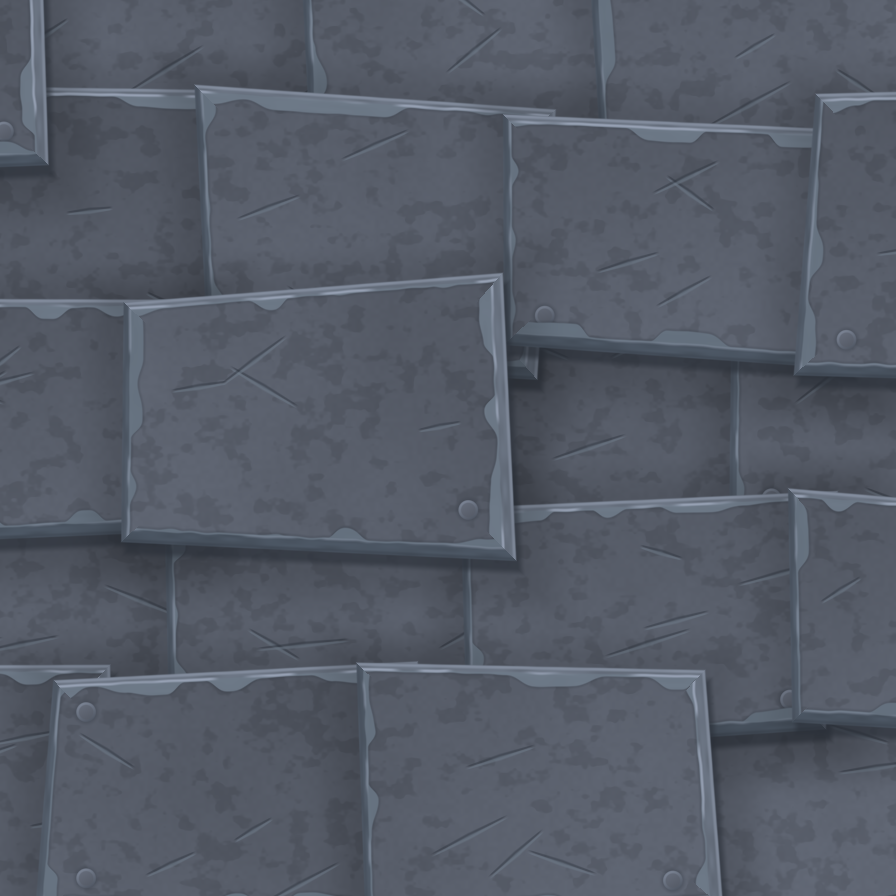
This texture is drawn by a Shadertoy shader. Its source:

```glsl
// Overlapping dark steel plates with chipped bevels, rivets and scratches.
// Jittered quads from a staggered grid are painted back to front; every plate
// casts a soft shadow on those below and is shaded by its nearest edge.
const int COLUMNS = 4;
const int ROWS = 5;
const vec2 CELL = vec2(0.34, 0.21);
const vec3 STEEL = vec3(0.352, 0.375, 0.423);
const vec3 BEVEL_DARK = vec3(0.285, 0.325, 0.375);
const vec3 BEVEL_LIGHT = vec3(0.405, 0.440, 0.495);
const vec3 CHIP = vec3(0.430, 0.480, 0.535);
const vec3 GLINT = vec3(0.610, 0.650, 0.725);
const vec3 SHADE = vec3(0.190, 0.215, 0.255);

float hash(vec2 p) {
    vec3 q = fract(p.xyx * 0.1031);
    q += dot(q, q.yzx + 33.33);
    return fract((q.x + q.y) * q.z);
}

vec2 hash2(float seed, float salt) {
    return vec2(hash(vec2(seed, salt)), hash(vec2(seed + 57.0, salt + 13.0)));
}

float noise(vec2 p) {
    vec2 i = floor(p), f = fract(p);
    f = f * f * (3.0 - 2.0 * f);
    return mix(mix(hash(i), hash(i + vec2(1, 0)), f.x),
               mix(hash(i + vec2(0, 1)), hash(i + vec2(1, 1)), f.x), f.y);
}

float fbm(vec2 p) {
    return 0.55 * noise(p) + 0.3 * noise(p * 2.1 + 17.0) + 0.15 * noise(p * 4.3 + 41.0);
}

// One up to the inner edge, zero past the outer edge
float falloff(float inner, float outer, float x) {
    return 1.0 - smoothstep(inner, outer, x);
}

// Signed distance to a skewed quad in z, nearest edge normal in xy
vec3 skewedQuad(vec2 p, vec2 halfSize, float seed) {
    vec3 nearest = vec3(0, 0, -10);
    for (int i = 0; i < 4; i++) {
        float angle = float(i) * 1.5708 + (hash(vec2(seed, float(i) + 3.0)) - 0.5) * 0.17;
        vec2 n = vec2(cos(angle), sin(angle));
        float d = dot(p, n) - (i % 2 == 0 ? halfSize.x : halfSize.y);
        if (d > nearest.z) nearest = vec3(n, d);
    }
    return nearest;
}

// Tapered groove: dark on one flank, light on the other
vec3 addScratch(vec3 color, vec2 p, float angle, float len, float aa) {
    vec2 dir = vec2(cos(angle), sin(angle));
    vec2 q = vec2(dot(p, dir), dot(p, vec2(-dir.y, dir.x)));
    float taper = max(0.0, 1.0 - abs(q.x) / len);
    float width = 0.0022 * taper, cover = smoothstep(0.0, 0.2, taper);
    color = mix(color, SHADE, 0.50 * cover * falloff(width * 0.3, width + aa, abs(q.y - 0.0012)));
    return mix(color, CHIP, 0.55 * cover * falloff(width * 0.3, width + aa, abs(q.y + 0.0014)));
}

vec3 addRivet(vec3 color, vec2 p, float radius, float aa) {
    float d = length(p) - radius;
    float lit = dot(p, vec2(-0.5, 0.85)) / radius;
    color = mix(color, SHADE, 0.4 * falloff(-0.002, 0.006, d));
    color = mix(color, STEEL * (1.04 + 0.10 * lit), falloff(-aa, aa, d));
    float ring = falloff(0.0004, 0.0012 + aa, abs(d + 0.001));
    return mix(color, mix(SHADE, GLINT, 0.52 + 0.22 * lit), 0.8 * ring);
}

// Mottled face with scratches and corner rivets
vec3 plateFace(vec2 p, vec2 halfSize, vec2 uv, float seed, float aa) {
    float slope = dot(p / halfSize, normalize(hash2(seed, 21.0) - vec2(0.5, 1.1)));
    vec3 color = STEEL * (0.945 + 0.09 * hash(vec2(seed, 5.0)) + 0.055 * slope);
    color *= 0.97 + 0.07 * fbm(uv * 9.0 + seed);
    color *= 1.0 - 0.085 * smoothstep(0.54, 0.68, fbm(uv * vec2(48, 60) + seed * 7.0));
    color *= 0.985 + 0.03 * noise(uv * 190.0);
    for (int i = 0; i < 4; i++) {
        float salt = float(i) * 4.0 + 30.0;
        vec2 spot = (hash2(seed, salt) - 0.5) * halfSize * 1.5;
        vec2 shape = hash2(seed, salt + 2.0);
        float angle = i % 3 == 1 ? -0.25 - 0.4 * shape.x : 0.08 + 0.65 * shape.x;
        color = addScratch(color, p - spot, angle, 0.025 + 0.03 * shape.y, aa);
        vec2 side = vec2(i % 2 == 0 ? 1.0 : -1.0, i < 2 ? -1.0 : 1.0);
        if (hash(vec2(seed, salt + 40.0)) < (i < 2 ? 0.7 : 0.25))
            color = addRivet(color, p - side * (halfSize - 0.046), 0.0105, aa);
    }
    return color;
}

// Bevelled rim with a wavy chipped inner border and a broken glint
vec3 addRim(vec3 color, float depth, vec2 normal, vec2 p, float seed, float aa) {
    float along = dot(p, vec2(-normal.y, normal.x));
    vec2 track = vec2(along, seed * 3.0 + floor(normal.x * 2.0 + 0.5));
    float bevel = 0.0125 + 0.002 * noise(track * vec2(60, 2));
    bevel *= mix(1.0, 0.55, smoothstep(0.4, 0.9, max(-normal.x, normal.y)));
    float chip = bevel + 0.002 + 0.013 * smoothstep(0.45, 0.95, noise(track * vec2(26, 1)));
    float lit = smoothstep(-0.7, 0.6, normal.y + 0.35 * normal.x);
    vec3 tone = mix(BEVEL_DARK, BEVEL_LIGHT, lit);
    tone *= 0.94 + 0.12 * noise(vec2(along * 45.0, depth * 220.0));
    color = mix(color, SHADE, 0.25 * falloff(chip, chip + 0.004, depth));
    color = mix(color, mix(CHIP, tone, 0.25), falloff(chip - aa, chip + aa, depth));
    color = mix(color, tone, falloff(bevel - aa, bevel + aa, depth));
    float broken = smoothstep(0.25, 0.75, noise(track * vec2(34, 5) + 9.0));
    color = mix(color, GLINT, broken * (0.3 + 0.6 * lit) * falloff(0.0, 0.0016 + aa, abs(depth - bevel)));
    float lip = falloff(0.0, 0.002 + aa, abs(depth - 0.002));
    return mix(color, mix(SHADE, GLINT, lit), lip * mix(0.3, 0.5, lit));
}

void mainImage(out vec4 fragColor, in vec2 fragCoord) {
    vec2 uv = fragCoord / iResolution.xy;
    float aa = max(0.0012, 1.0 / iResolution.y);
    vec3 color = STEEL;
    for (int k = 0; k < COLUMNS * ROWS; k++) {
        int id = (k * 7 + 3) % (COLUMNS * ROWS); // shuffled stacking order
        float seed = float(id) + 11.0, row = float(id / COLUMNS);
        vec2 cell = vec2(float(id % COLUMNS) - 0.5 + hash(vec2(row, 91)), row + 0.5);
        vec2 p = uv - CELL * cell - (hash2(seed, 1.0) - 0.5) * 0.02;
        vec2 halfSize = CELL * 0.5 + 0.022 + 0.036 * hash2(seed, 8.0);
        vec3 quad = skewedQuad(p, halfSize, seed);
        float shadow = skewedQuad(p - vec2(0.005, -0.012), halfSize, seed).z;
        color = mix(color, SHADE, 0.62 * falloff(-0.004, 0.006, shadow));
        color *= 1.0 - 0.13 * falloff(0.0, 0.07, shadow);
        if (quad.z < aa) {
            vec3 plate = plateFace(p, halfSize, uv, seed, aa);
            plate = addRim(plate, -quad.z, quad.xy, p, seed, aa);
            color = mix(color, plate, falloff(-aa, aa, quad.z));
        }
    }
    fragColor = vec4(color, 1.0);
}
```
